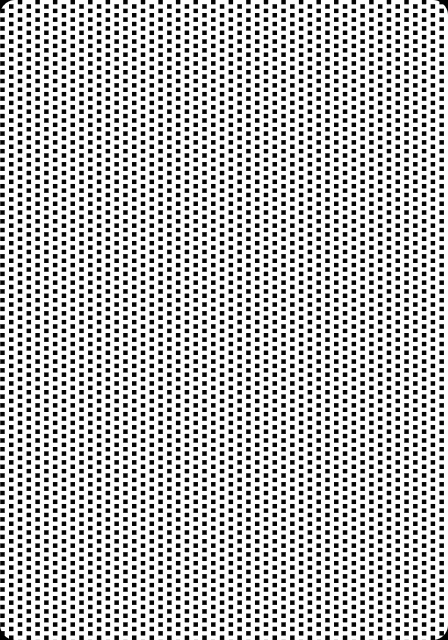
Give the GLSL for this pattern, as a Shadertoy shader.

```glsl
const vec2 REPEATS = vec2(51.0, 73.0);     // columns across, squares down each column
const vec2 FIRST_CENTRE = vec2(0.28, 0.24); // first square from the top left, in cells
const float COLUMN_SHIFT = 0.5;            // drop of every second column, in cells
const float SQUARE_SIDE = 0.51;            // in cells
const float SQUARE_ROUNDING = 0.06;        // in cells
const float CORNER_RADIUS = 0.024;         // sheet corners, in canvas heights
const vec3 PAPER = vec3(0.995);
const vec3 INK = vec3(0.01);

// Signed distance to a box with rounded corners
float roundedBox(vec2 p, vec2 halfSize, float radius) {
    vec2 d = abs(p) - halfSize + radius;
    return length(max(d, 0.0)) + min(max(d.x, d.y), 0.0) - radius;
}

// Share of a pixel lying inside a shape
float coverage(float dist, float pixel) {
    return clamp(0.5 - dist / pixel, 0.0, 1.0);
}

// Distance to the nearest square of the staggered columns, in cells
float staggeredSquares(vec2 cell) {
    vec2 p = cell - FIRST_CENTRE;
    float column = round(p.x);
    p.y -= COLUMN_SHIFT * mod(column, 2.0);
    return roundedBox(p - round(p), vec2(0.5 * SQUARE_SIDE), SQUARE_ROUNDING);
}

void mainImage(out vec4 fragColor, in vec2 fragCoord) {
    vec2 uv = fragCoord / iResolution.xy;
    vec2 cell = vec2(uv.x, 1.0 - uv.y) * REPEATS;
    float squares = coverage(staggeredSquares(cell), REPEATS.y / iResolution.y);

    // Sheet with rounded corners on a dark ground
    vec2 sheetHalf = 0.5 * iResolution.xy / iResolution.y;
    vec2 p = fragCoord / iResolution.y - sheetHalf;
    float sheet = coverage(roundedBox(p, sheetHalf, CORNER_RADIUS), 1.0 / iResolution.y);

    fragColor = vec4(mix(INK, PAPER, sheet * (1.0 - squares)), 1.0);
}
```
